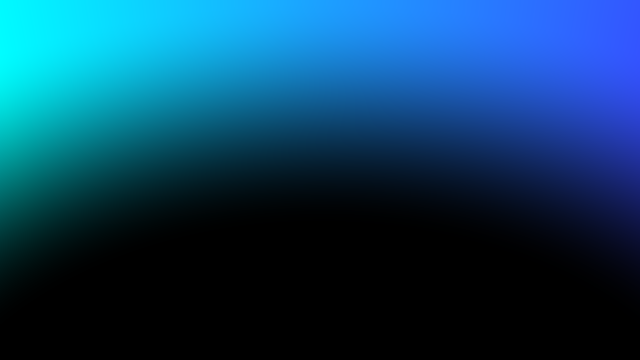
Write a WebGL 1 fragment shader that draws this background.

```glsl
precision highp float;
// A soft glow fading from cyan through azure to indigo across the top,
// shaded by a wide dark ellipse that rises from below the canvas.
// The ellipse radius sets brightness; the horizontal place sets hue.

uniform vec2 u_resolution;

// Hues across the glow
const vec3 CYAN   = vec3(0.0, 0.98, 1.0);
const vec3 AZURE  = vec3(0.11, 0.63, 1.0);
const vec3 INDIGO = vec3(0.20, 0.34, 1.0);
const float HUE_SPREAD = 0.25;   // extra hue range toward the bottom

// Dark ellipse, in fractions of the canvas
const vec2 DOME_CENTER = vec2(0.5, -0.4);
const vec2 DOME_SCALE  = vec2(1.217, 1.0);
const float DARK_RADIUS = 0.77;
const float LIT_RADIUS  = 1.40;

// Three-stop gradient, extended past both ends
vec3 glowColor(float t) {
    vec3 leftHalf = mix(CYAN, AZURE, t * 2.0);
    vec3 rightHalf = mix(AZURE, INDIGO, t * 2.0 - 1.0);
    return clamp(mix(leftHalf, rightHalf, smoothstep(0.4, 0.6, t)), 0.0, 1.0);
}

// Brightness grows outward from the dark ellipse
float glowLevel(vec2 uv) {
    float radius = length((uv - DOME_CENTER) * DOME_SCALE);
    return smoothstep(DARK_RADIUS, LIT_RADIUS, radius);
}

void main() {
    vec2 uv = gl_FragCoord.xy / u_resolution;
    float hue = 0.5 + (uv.x - 0.5) * (1.0 + HUE_SPREAD * (1.0 - uv.y));
    gl_FragColor = vec4(glowColor(hue) * glowLevel(uv), 1.0);
}
```
